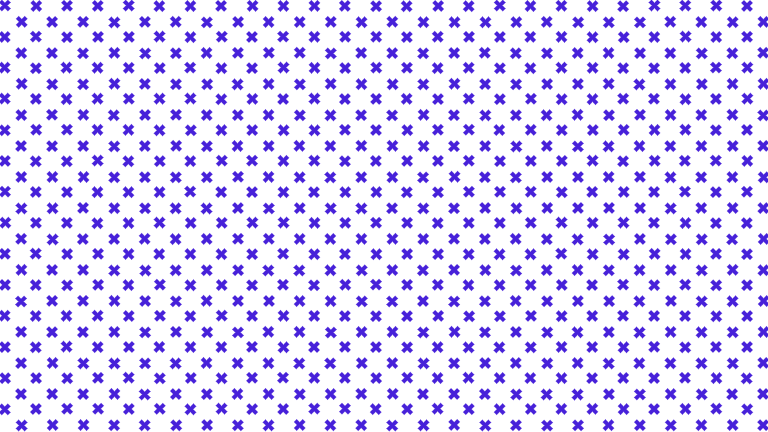
Reproduce this pattern procedurally as a Shadertoy shader.

```glsl
// Small violet diagonal crosses on white, set in a staggered grid.
// Two interleaved lattices each repeat one cross distance function;
// an integer hash nudges every cross slightly off its lattice point.

// Lengths are in canvas heights, phases in tiles from the top left.
#define TILE        vec2(0.07157, 0.07178)
#define FIRST_CROSS vec2(0.162, 0.190)
#define STAGGER     vec2(0.528, 0.522)
#define ARM_HALF    vec2(0.01447, 0.00463)
#define JITTER      0.0009
#define INK         vec3(0.28, 0.13, 0.85)
#define PAPER       vec3(1.0)

// Two values in 0..1 for each cell of each lattice
vec2 hashCell(ivec2 cell, int lattice) {
    uvec2 h = uvec2(cell + 64) * uvec2(1597u, 3571u) + uint(lattice) * 7919u;
    h = h * 1664525u + 1013904223u;
    h.x += h.y * 1664525u;
    h.y += h.x * 1664525u;
    h ^= h >> 16u;
    h.x += h.y * 1664525u;
    h.y += h.x * 1664525u;
    h ^= h >> 16u;
    return vec2(h & 65535u) / 65535.0;
}

float boxDistance(vec2 p, vec2 halfSize) {
    vec2 d = abs(p) - halfSize;
    return length(max(d, 0.0)) + min(max(d.x, d.y), 0.0);
}

// Two square-ended bars along the diagonals
float crossDistance(vec2 p) {
    vec2 r = vec2(p.x + p.y, p.y - p.x) * sqrt(0.5);
    return min(boxDistance(r, ARM_HALF), boxDistance(r.yx, ARM_HALF));
}

// Distance to the nearest cross of one lattice
float latticeDistance(vec2 p, int lattice) {
    vec2 q = p / TILE - FIRST_CROSS - float(lattice) * STAGGER;
    vec2 cell = floor(q + 0.5);
    vec2 nudge = (hashCell(ivec2(cell), lattice) * 2.0 - 1.0) * JITTER;
    return crossDistance((q - cell) * TILE - nudge);
}

void mainImage(out vec4 fragColor, in vec2 fragCoord) {
    float pixel = 1.0 / iResolution.y;
    vec2 p = vec2(fragCoord.x, iResolution.y - fragCoord.y) * pixel;

    float d = min(latticeDistance(p, 0), latticeDistance(p, 1));
    float coverage = 1.0 - smoothstep(-0.7 * pixel, 0.7 * pixel, d);

    fragColor = vec4(mix(PAPER, INK, coverage), 1.0);
}
```
